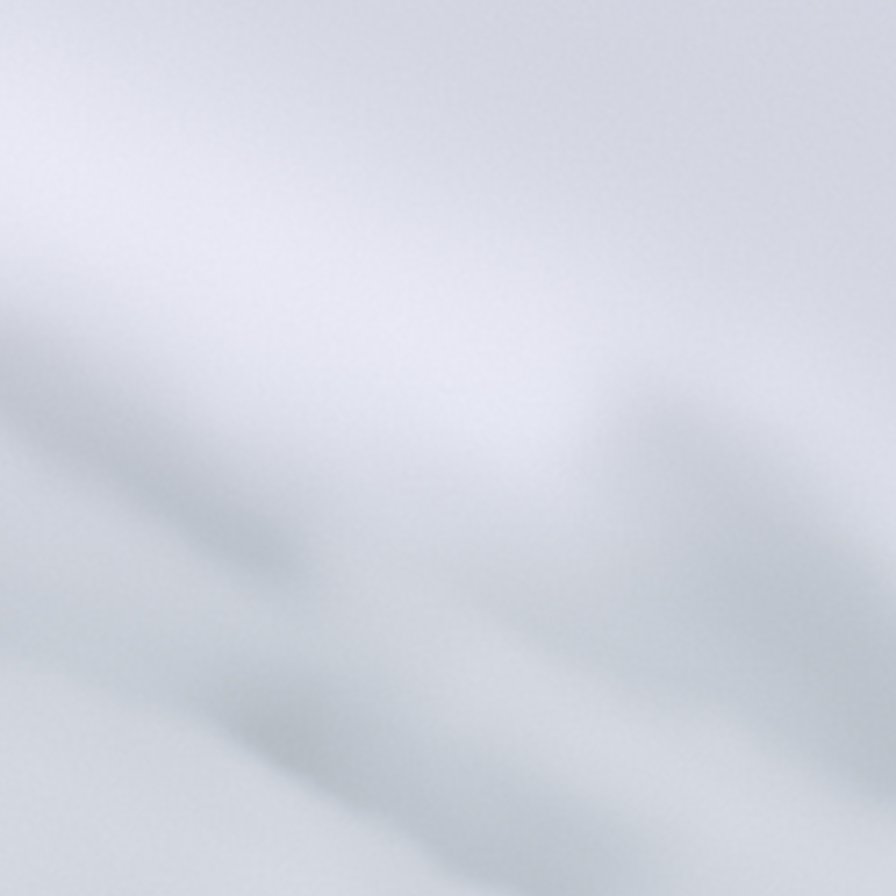
Give the GLSL for this texture, as a Shadertoy shader.

```glsl
#define MID_GREY vec3(0.832, 0.841, 0.888)
#define TONE_RANGE vec3(0.085, 0.078, 0.080)
#define LOW_TINT vec3(-0.008, 0.002, -0.010)
#define DRIFT_ANGLE -0.52
#define WARP_AMOUNT 0.045
#define WISP_AMOUNT 0.30
#define GRAIN_SCALE 125.0
#define GRAIN_AMOUNT 0.012

vec2 hashGradient(vec2 cell) {
    vec3 h = fract(cell.xyx * vec3(0.1031, 0.1030, 0.0973));
    h += dot(h, h.yzx + 33.33);
    return 2.0 * fract((h.xx + h.yz) * h.zy) - 1.0;
}

float gradientNoise(vec2 p) {
    vec2 i = floor(p), f = p - i;
    vec2 u = f * f * f * (f * (f * 6.0 - 15.0) + 10.0);
    vec2 e = vec2(0.0, 1.0);
    float low = mix(dot(hashGradient(i), f),
                    dot(hashGradient(i + e.yx), f - e.yx), u.x);
    float high = mix(dot(hashGradient(i + e), f - e),
                     dot(hashGradient(i + e.yy), f - e.yy), u.x);
    return mix(low, high, u.y);
}

float fbm(vec2 p) {
    float sum = 0.0, gain = 0.6;
    for (int i = 0; i < 4; i++) {
        sum += gain * gradientNoise(p);
        p = mat2(1.6, 1.2, -1.2, 1.6) * p + 7.3;
        gain *= 0.42;
    }
    return sum;
}

// Soft band from a to b, with separate falloffs above and below its axis.
float band(vec2 p, vec2 a, vec2 b, float above, float below) {
    vec2 axis = normalize(b - a);
    float along = dot(p - a, axis);
    float side = dot(p - a, vec2(-axis.y, axis.x));
    float beyond = max(max(-along, along - length(b - a)), 0.0) / above;
    float across = side / (side > 0.0 ? above : below);
    return exp(-across * across - beyond * beyond);
}

void mainImage(out vec4 fragColor, in vec2 fragCoord) {
    vec2 uv = fragCoord / iResolution.xy;

    // Noise frame stretched along the drift of the clouds
    float c = cos(DRIFT_ANGLE), s = sin(DRIFT_ANGLE);
    vec2 drift = vec2(c * uv.x + s * uv.y, c * uv.y - s * uv.x);
    float lower = 1.0 - smoothstep(0.25, 0.75, uv.y);
    vec2 warp = vec2(fbm(drift * vec2(4.0, 6.0) + 3.1),
                     fbm(drift * vec2(5.0, 7.0) + 19.7));
    vec2 p = uv + WARP_AMOUNT * mix(0.7, 1.3, lower) * warp;

    // Bright veil and lit edges
    float tone = -0.08 - 0.08 * lower;
    tone += 0.98 * band(p, vec2(0.0, 0.83), vec2(0.58, 0.56), 0.20, 0.19);
    tone += 0.50 * band(p, vec2(0.87, 0.55), vec2(1.05, 0.40), 0.13, 0.08);
    tone += 0.22 * band(p, vec2(0.55, 0.23), vec2(1.0, 0.04), 0.06, 0.09);
    tone += 0.20 * band(p, vec2(0.0, 0.10), vec2(0.30, 0.0), 0.12, 0.12);

    // Shaded folds, crisper on their lower side
    tone -= 0.95 * band(p, vec2(0.0, 0.57), vec2(0.27, 0.39), 0.10, 0.045);
    tone -= 0.62 * band(p, vec2(0.75, 0.50), vec2(1.05, 0.22), 0.09, 0.13);
    tone -= 0.42 * band(p, vec2(0.55, 0.34), vec2(1.0, 0.13), 0.14, 0.035);
    tone -= 0.45 * band(p, vec2(0.0, 0.29), vec2(0.30, 0.17), 0.11, 0.040);
    tone -= 0.80 * band(p, vec2(0.32, 0.145), vec2(0.62, 0.0), 0.11, 0.025);

    // Faint wisps
    tone += WISP_AMOUNT * mix(0.35, 1.0, lower) * fbm(drift * vec2(3.5, 9.0) + 41.0);

    // Colour and fine grain
    vec3 color = MID_GREY + TONE_RANGE * clamp(tone, -1.3, 1.1);
    color += LOW_TINT * lower;
    color += GRAIN_AMOUNT * gradientNoise(uv * GRAIN_SCALE);
    fragColor = vec4(color, 1.0);
}
```
